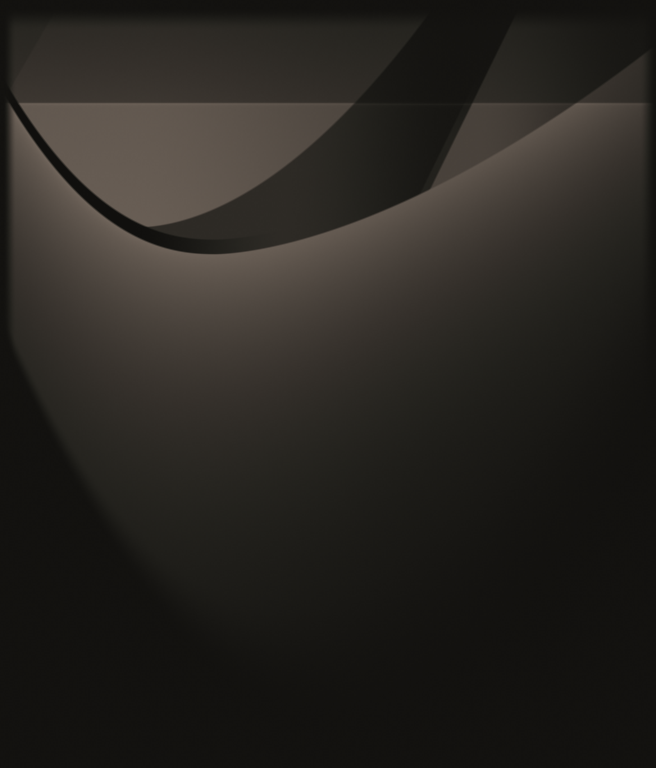
This background is drawn by a Shadertoy shader. Its source:

```glsl
// Draws dim, warm folded sheets: a glowing curved veil below a shaded bowl.

float hash(vec2 p) {
    return fract(sin(dot(p, vec2(127.1, 311.7))) * 43758.5453);
}

// Smoothed step, about one pixel wide on each side.
float edge(float d) {
    float w = fwidth(d) + 1e-5;
    return smoothstep(-w, w, d);
}

// Upper rim of the veil: steep on the left, slow on the right.
float veilRim(float x) {
    float dx = x - 0.328;
    float rise = dx < 0.0 ? 2.67 * pow(-dx, 2.25) : 0.521 * pow(max(dx, 0.0), 1.63);
    return 0.331 - rise;
}

float bowlRim(float x) {
    return 0.296 - 1.24 * pow(max(x - 0.21, 0.0), 1.84);
}

// Light of the veil, fading with depth below its rim.
float veilLight(vec2 p, float depth) {
    float light = 0.34 - 0.04 * smoothstep(0.35, 0.7, p.x);
    light *= exp(-max(depth, 0.0) / mix(0.23, 0.15, p.x));
    light += 0.04 * exp(-abs(depth) / 0.006) * (1.0 - smoothstep(0.1, 0.45, p.x));

    // Rounded lower border, crisp on the left and soft on the right
    float t = p.x - 0.015;
    float border = 0.449 + 1.9 * t - 1.8 * t * t;
    float soft = mix(0.025, 0.3, smoothstep(0.0, 0.9, p.x));
    return light * smoothstep(-0.01, soft, border - p.y);
}

// Light of the layers behind the veil.
float backLight(vec2 p, float depth) {
    float light = 0.015 + 0.09 * (1.0 - smoothstep(0.42, 0.7, p.x));

    // Slanted fold on the right
    float fold = p.x - 0.797 + 0.573 * p.y;
    float foldLight = mix(0.21, 0.05, smoothstep(0.72, 0.98, p.x));
    light = mix(light, 0.06, edge(fold + 0.012) * smoothstep(0.08, 0.2, p.y));
    light = mix(light, foldLight, edge(fold));

    // Bowl, with a faint diagonal crease in its corner
    float bowl = 0.31 - 0.09 * smoothstep(0.2, 0.62, p.x) + 0.15 * (p.y - 0.13);
    bowl *= mix(0.8, 1.0, edge(p.x + 0.68 * p.y - 0.094));
    light = mix(light, bowl, edge(bowlRim(p.x) - p.y));

    // Dark strip along the veil, dissolving to the right
    float strip = edge(depth + 0.019) * (1.0 - smoothstep(0.2, 0.44, p.x));
    return mix(light, -0.01, strip);
}

void mainImage(out vec4 fragColor, in vec2 fragCoord) {
    vec2 p = fragCoord / iResolution.xy;
    p.y = 1.0 - p.y; // measured downward from the top

    float depth = p.y - veilRim(p.x);
    float light = mix(backLight(p, depth), veilLight(p, depth), edge(depth));

    // Translucent dark band across the top, with a thin bright lower edge
    float below = edge(p.y - 0.134);
    light *= mix(mix(0.3, 0.52, p.y / 0.134), 1.0, below);
    light += 0.025 * exp(-abs(p.y - 0.136) / 0.0015) * step(0.0, light);

    // Dark frame
    light *= smoothstep(0.005, 0.025, p.x) * (1.0 - smoothstep(0.975, 1.0, p.x));
    light *= smoothstep(0.01, 0.04, p.y);

    // Neutral shadows, warm lights and faint grain
    vec3 tint = mix(vec3(1.0, 0.99, 0.85), vec3(1.0, 0.89, 0.81), smoothstep(0.04, 0.14, light));
    vec3 color = vec3(0.073, 0.069, 0.06) + light * tint;
    color += (hash(floor(p * 512.0)) - 0.5) * 0.004;
    fragColor = vec4(color, 1.0);
}
```
